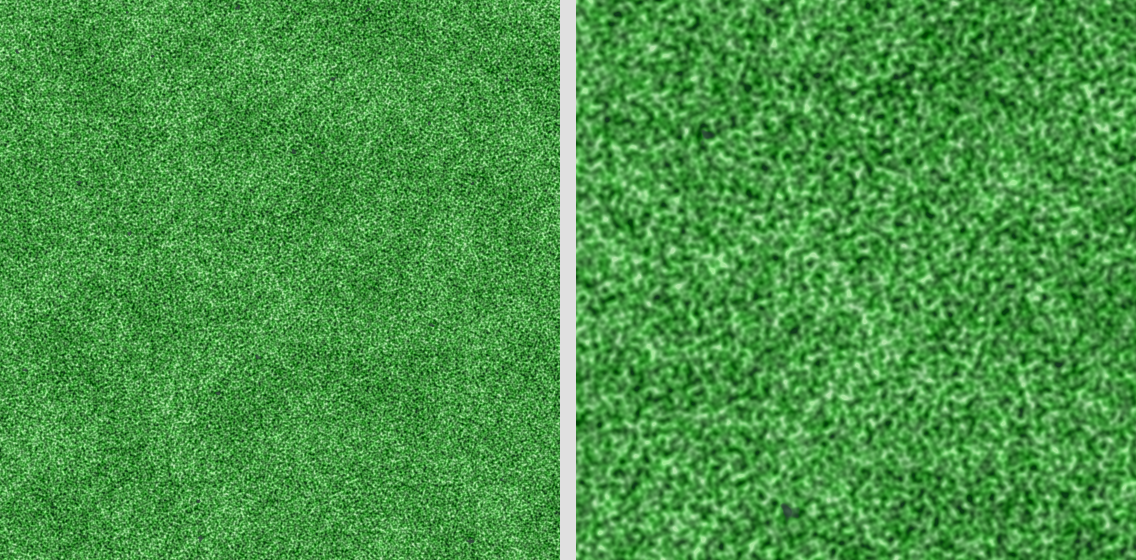
Left: the whole. Right: its middle third, enlarged.
A WebGL 1 fragment shader for this texture:

```glsl
precision highp float;
uniform vec2 u_resolution;

const float NOISE_SPREAD = 0.215; // standard deviation of gradientNoise

vec2 hash2(vec2 cell) {
  vec3 p = fract(cell.xyx * vec3(0.1031, 0.1030, 0.0973));
  p += dot(p, p.yzx + 33.33);
  return fract((p.xx + p.yz) * p.zy);
}

vec2 gradientAt(vec2 cell) {
  float angle = 6.28319 * hash2(cell).x;
  return vec2(cos(angle), sin(angle));
}

float gradientNoise(vec2 p) {
  vec2 cell = floor(p);
  vec2 f = fract(p);
  vec2 fade = f * f * f * (f * (f * 6.0 - 15.0) + 10.0);
  vec2 right = vec2(1.0, 0.0);
  vec2 up = vec2(0.0, 1.0);
  float a = dot(gradientAt(cell), f);
  float b = dot(gradientAt(cell + right), f - right);
  float c = dot(gradientAt(cell + up), f - up);
  float d = dot(gradientAt(cell + 1.0), f - 1.0);
  return mix(mix(a, b, fade.x), mix(c, d, fade.x), fade.y);
}

// Noise of unit spread, turned so that layers do not share a grid
float layer(vec2 uv, float frequency, float angle, float seed) {
  float c = cos(angle);
  float s = sin(angle);
  vec2 turned = mat2(c, s, -s, c) * uv;
  return gradientNoise(turned * frequency + seed) / NOISE_SPREAD;
}

// Fine blades over soft clumps and broad patches
float turfTone(vec2 uv) {
  return 0.65 * layer(uv, 175.0, 0.45, 417.3)
       + 0.68 * layer(uv, 255.0, 1.10, 731.7)
       + 0.28 * layer(uv, 48.0, 0.80, 153.1)
       + 0.18 * layer(uv, 8.0, 0.30, 89.6);
}

vec3 turfColor(float tone) {
  vec3 shadow = vec3(0.03, 0.24, 0.07);
  vec3 deep = vec3(0.09, 0.38, 0.09);
  vec3 shade = vec3(0.19, 0.49, 0.18);
  vec3 green = vec3(0.25, 0.58, 0.24);
  vec3 light = vec3(0.35, 0.68, 0.33);
  vec3 bright = vec3(0.47, 0.79, 0.46);
  vec3 tip = vec3(0.66, 0.91, 0.62);
  vec3 color = mix(shadow, deep, clamp((tone + 2.6) / 0.9, 0.0, 1.0));
  color = mix(color, shade, clamp((tone + 1.7) / 0.9, 0.0, 1.0));
  color = mix(color, green, clamp((tone + 0.8) / 0.75, 0.0, 1.0));
  color = mix(color, light, clamp((tone + 0.05) / 0.8, 0.0, 1.0));
  color = mix(color, bright, clamp((tone - 0.75) / 0.85, 0.0, 1.0));
  return mix(color, tip, clamp((tone - 1.6) / 1.0, 0.0, 1.0));
}

// Rare ragged specks, at most one per cell
float debris(vec2 uv, float cells, float chance) {
  vec2 cell = floor(uv * cells);
  vec2 center = 0.2 + 0.6 * hash2(cell + 61.0);
  vec2 pick = hash2(cell + 207.0);
  float radius = mix(0.03, 0.07, pick.y);
  float ragged = 0.02 * layer(uv, 190.0, 0.2, 37.4);
  float dist = length(fract(uv * cells) - center) + ragged;
  return step(pick.x, chance) * (1.0 - smoothstep(radius - 0.025, radius + 0.025, dist));
}

void main() {
  vec2 uv = gl_FragCoord.xy / min(u_resolution.x, u_resolution.y);
  vec3 color = turfColor(turfTone(uv));

  // Slight drift between fresh and greyish green
  float greyness = layer(uv, 110.0, 0.65, 271.9);
  color += greyness * vec3(0.022, -0.008, 0.024);

  vec3 speckColor = vec3(0.16, 0.22, 0.22);
  color = mix(color, speckColor, 0.75 * debris(uv, 16.0, 0.1));
  gl_FragColor = vec4(clamp(color, 0.0, 1.0), 1.0);
}
```
